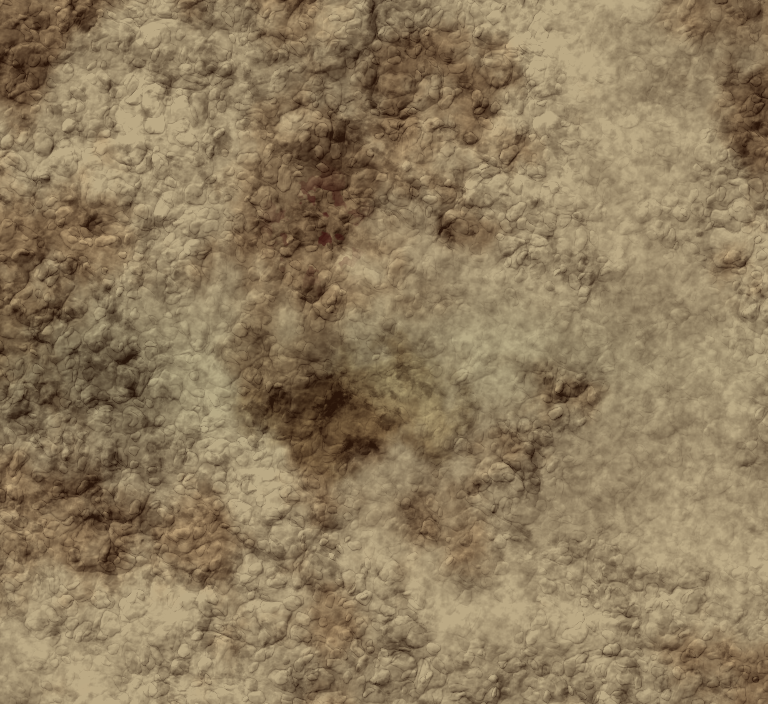
This texture is drawn by a WebGL 2 fragment shader. Its source:

```glsl
#version 300 es
precision highp float;
// Weathered sandy crust: lumpy nodules, dark creases, pale hollows and brown stains.
uniform vec2 u_resolution;
out vec4 fragColor;

vec2 hash2(vec2 cell) {
    vec3 a = fract(cell.xyx * vec3(0.1031, 0.1030, 0.0973));
    a += dot(a, a.yzx + 33.33);
    return fract((a.xx + a.yz) * a.zy);
}

mat2 turn(float angle) {
    float c = cos(angle), s = sin(angle);
    return mat2(c, s, -s, c);
}

float noise(vec2 p) {
    vec2 i = floor(p), f = fract(p);
    f = f * f * (3.0 - 2.0 * f);
    float low = mix(hash2(i).x, hash2(i + vec2(1, 0)).x, f.x);
    float high = mix(hash2(i + vec2(0, 1)).x, hash2(i + vec2(1, 1)).x, f.x);
    return mix(low, high, f.y);
}

float fbm(vec2 p, int octaves) {
    float sum = 0.0, total = 0.0, weight = 1.0;
    for (int i = 0; i < octaves; i++) {
        sum += weight * noise(p);
        total += weight;
        weight *= 0.58;
        p = turn(0.7) * p * 2.03 + 19.7;
    }
    return sum / total;
}

// Cellular nodules: x = dome height, y = crease darkness, z = own shade
vec3 nodules(vec2 p, float density) {
    vec2 base = floor(p), nearest = vec2(9.0);
    float shade = 0.0;
    for (int y = -1; y <= 1; y++)
    for (int x = -1; x <= 1; x++) {
        vec2 cell = base + vec2(x, y);
        vec2 place = hash2(cell), kind = hash2(cell + 71.3);
        if (kind.y > density) continue;
        vec2 d = p - cell - 0.5 - (place - 0.5) * 0.8;
        d = turn(6.283 * kind.x) * d * vec2(1.0, 1.3);
        float s = length(d) / mix(0.28, 0.6, fract(place.x * 7.3 + kind.y * 3.1));
        if (s < nearest.x) shade = place.y - 0.5;
        nearest = s < nearest.x ? vec2(s, nearest.x) : vec2(nearest.x, min(nearest.y, s));
    }
    float gap = abs(min(nearest.y, 1.0) - nearest.x);
    float dome = max(0.0, 1.0 - nearest.x * nearest.x);
    return vec3(dome, 0.6 * exp(-15.0 * gap) + 0.4 * exp(-6.0 * gap), shade * smoothstep(0.0, 0.25, dome));
}

// Ragged, soft-edged mass of rock
float slab(vec2 p, vec2 centre, vec2 size) {
    float inside = 1.0 - length((p - centre) / size) + 1.5 * (fbm(p * 9.0, 5) - 0.5);
    return smoothstep(0.0, 0.4, inside);
}

// Share of lumpy crust, thinner toward a pale hollow on the right
float coverage(vec2 p) {
    vec2 d = (p - vec2(0.97, 0.5)) / vec2(0.22, 0.25);
    return smoothstep(0.33, 0.5, fbm(p * 3.4 + 4.0, 5) + 0.05 - 0.12 * exp(-dot(d, d)));
}

// x = relief height, y = crease darkness, z = shade of single nodules
vec3 crust(vec2 p, float cover, float rock) {
    vec2 wobble = vec2(fbm(p * 22.0, 4), fbm(p * 22.0 + 53.0, 4)) - 0.5;
    vec2 q = p + 0.03 * wobble;
    float lumps = mix(0.3, 1.0, cover) * (1.0 - 0.5 * rock);
    vec3 result = vec3(0.0);
    float freq = 6.0, density = 0.6;
    for (int i = 0; i < 4; i++) {
        vec3 n = nodules(q * freq + 17.0 * float(i), density);
        float broken = smoothstep(0.25, 0.6, noise(p * freq * 1.6 + 8.0));
        result += lumps * vec3(0.2 * n.x / freq, 0.48 * n.y * broken, 0.5 * n.z);
        freq *= 2.0;
        density += 0.06;
    }
    result.x += 0.007 * rock;
    result.x += 0.0085 * mix(0.4, 1.0, cover) * fbm(q * 55.0, 4);
    return result;
}

void main() {
    vec2 p = gl_FragCoord.xy / u_resolution.y;
    vec2 toLight = vec2(-0.0010, 0.0020);

    // Two broad masses: a smooth low slab and a lumpy stained knob
    float olive = slab(p, vec2(0.51, 0.42), vec2(0.19, 0.105));
    float knob = slab(p, vec2(0.42, 0.72), vec2(0.13, 0.13));
    float litOlive = slab(p + toLight, vec2(0.51, 0.42), vec2(0.19, 0.105));
    float cover = max(coverage(p), max(knob, olive));

    vec3 here = crust(p, cover, olive);
    vec3 there = crust(p + toLight, cover, litOlive);
    float slope = clamp((here.x - there.x) / length(toLight), -1.5, 1.5);

    // Broad staining, a dim belt across the middle, and fine pitting
    float stain = cover * smoothstep(0.46, 0.66, fbm(p * 4.6 + 31.0, 6));
    float beltY = p.y - 0.48 - 0.1 * (fbm(p * 3.0 + 9.0, 3) - 0.5);
    float belt = exp(-beltY * beltY / 0.011) * (1.0 - 0.7 * smoothstep(0.65, 1.0, p.x));
    float grain = fbm(p * 100.0, 3) - 0.5;
    float pits = mix(0.25, 1.0, cover) * smoothstep(0.52, 0.7, fbm(p * 38.0 + 3.0, 5));
    float rim = 4.0 * olive * (1.0 - olive);

    float tone = 0.95 + 0.85 * (fbm(p * 6.5 + 12.0, 6) - 0.5) + 0.5 * grain;
    tone -= 0.1 * cover + 0.32 * stain + 0.17 * belt + 0.12 * olive + 0.16 * knob;
    tone -= 0.28 * pits + 0.12 * rim + 0.46 * min(here.y, 1.3);
    tone += 0.19 * slope + 0.3 * here.z;
    tone = clamp(tone, -0.2, 1.06);

    // Earth ramp with warm stains, grey belt and maroon flecks
    vec3 umber = vec3(0.25, 0.18, 0.12), sand = vec3(0.71, 0.64, 0.50);
    vec3 color = mix(umber, sand, tone);
    color *= mix(vec3(1.0), vec3(1.04, 0.98, 0.93), max(stain, 0.7 * knob));
    color *= mix(vec3(1.0), vec3(0.97, 1.0, 1.0), belt);
    color *= mix(vec3(1.0), vec3(1.02, 1.0, 0.93), olive);
    vec2 fromFlecks = (p - vec2(0.45, 0.68)) / vec2(0.05, 0.06);
    float fleck = exp(-dot(fromFlecks, fromFlecks)) * smoothstep(0.58, 0.66, fbm(p * 50.0 + 6.0, 3));
    color = mix(color, vec3(0.24, 0.07, 0.06), 0.8 * fleck);
    fragColor = vec4(color, 1.0);
}
```
